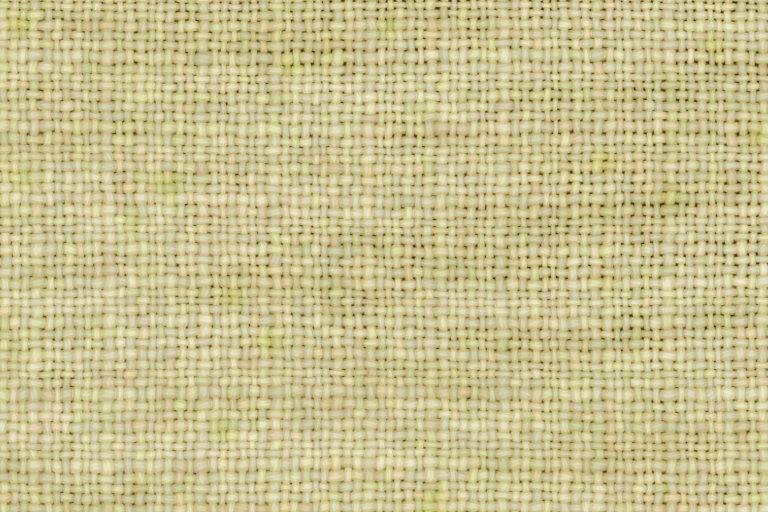
Give the GLSL for this texture, as a WebGL 1 fragment shader.

```glsl
precision highp float;
// Plain-weave linen: 74 warp by 50 weft threads crossing over and under.
// Rounded thread profiles form a height field that is mapped to straw tones;
// layered sines fade the cloth and cellular noise scatters green flecks.
uniform vec2 u_resolution;

float hash(vec2 p) {
  return fract(sin(dot(p, vec2(12.99, 78.23))) * 4375.85);
}

// Smooth random value running along one thread.
float slub(float thread, float along) {
  float i = floor(along);
  return mix(hash(vec2(thread, i)), hash(vec2(thread, i + 1.0)),
             smoothstep(0.0, 1.0, along - i));
}

// Broad uneven patches with horizontal bands, about -1 to 1.
float patches(vec2 uv) {
  return 0.35 * sin(7.0 * uv.x + 3.0 * sin(4.0 * uv.y) + 1.0)
       + 0.35 * sin(27.0 * uv.y + 2.0 * sin(5.0 * uv.x))
       + 0.3 * sin(53.0 * uv.y + 3.0 * sin(8.0 * uv.x + 2.0));
}

// Cellular noise: soft spots around a few jittered points.
float flecks(vec2 p) {
  float spot = 0.0;
  for (int j = -1; j <= 1; j++) {
    for (int i = -1; i <= 1; i++) {
      vec2 cell = floor(p) + vec2(float(i), float(j));
      vec2 point = cell + vec2(hash(cell + 3.1), hash(cell + 8.7));
      float strength = smoothstep(0.7, 1.0, hash(cell + 15.3));
      spot = max(spot, strength * (1.0 - smoothstep(0.0, 0.35, length(p - point))));
    }
  }
  return spot;
}

// Straw tone for a height, from open gap to thread crown.
vec3 strawTone(float h) {
  vec3 c = mix(vec3(0.29, 0.22, 0.04), vec3(0.54, 0.49, 0.27), smoothstep(-0.2, 0.15, h));
  c = mix(c, vec3(0.69, 0.64, 0.42), smoothstep(0.1, 0.45, h));
  c = mix(c, vec3(0.795, 0.762, 0.568), smoothstep(0.35, 0.88, h));
  return mix(c, vec3(0.88, 0.86, 0.73), smoothstep(0.9, 1.45, h));
}

vec3 weave(vec2 uv, float patchiness) {
  // Straight threads, unevenly spaced, with a slight sway and small kinks
  vec2 p = uv * vec2(74.0, 50.0);
  p += 0.15 * sin(p * vec2(0.83, 0.91)) + 0.12 * sin(p * vec2(1.97, 1.73) + 2.0);
  p += 0.15 * vec2(sin(9.0 * uv.y + 5.0 * uv.x), sin(8.0 * uv.x + 6.0 * uv.y));
  p += 0.07 * vec2(sin(1.7 * p.y + 0.9 * p.x), sin(1.5 * p.x + 1.1 * p.y));
  vec2 id = floor(p);
  vec2 f = p - id - 0.5;

  // Thickness varies along every thread; the cloth opens at the upper right
  float opening = 0.05 * smoothstep(0.6, 1.6, uv.x + uv.y) + 0.025 * patchiness;
  float warpWidth = 0.35 + 0.16 * slub(id.x, p.y * 0.7)
                  + 0.06 * hash(vec2(id.x, 9.0)) - opening;
  float weftWidth = 0.38 + 0.18 * slub(id.y + 71.0, p.x * 0.6)
                  + 0.08 * hash(vec2(id.y, 4.0)) - opening;

  // Round threads rise and dip in alternate cells
  float side = 1.0 - 2.0 * mod(id.x + id.y, 2.0);
  float warp = 1.0 - pow(f.x / warpWidth, 2.0) + 0.45 * side * cos(3.1416 * f.y);
  float weft = 1.0 - pow(f.y / weftWidth, 2.0) - 0.45 * side * cos(3.1416 * f.x);
  float weftOnTop = smoothstep(-0.12, 0.12, weft - warp);
  float height = max(warp, weft);

  // Fine fibres run along the visible thread
  float fibre = mix(sin(f.x * 20.0 + 3.0 * sin(p.y * 1.9 + id.x)),
                    sin(f.y * 20.0 + 3.0 * sin(p.x * 1.9 + id.y)), weftOnTop);
  vec3 color = strawTone(height + 0.08 * fibre);

  // Yarn dye drifts between pale, tan and green
  float dye = mix(slub(id.x + 23.0, p.y * 0.3), slub(id.y + 47.0, p.x * 0.22), weftOnTop);
  color *= mix(vec3(1.0), vec3(1.0, 0.96, 0.91), smoothstep(0.65, 1.0, dye));
  color *= mix(vec3(0.98, 1.0, 0.92), vec3(1.0), smoothstep(0.0, 0.4, dye));
  return color * (0.955 + 0.09 * hash(id + 5.0));
}

void main() {
  vec2 uv = gl_FragCoord.xy / u_resolution;
  float patchiness = patches(uv);

  // Average a 3 by 3 grid of samples for smooth edges
  vec3 color = vec3(0.0);
  for (int j = -1; j <= 1; j++) {
    for (int i = -1; i <= 1; i++) {
      vec2 offset = vec2(float(i), float(j)) / 3.0;
      color += weave((gl_FragCoord.xy + offset) / u_resolution, patchiness) / 9.0;
    }
  }

  // Broad fading and green flecks
  color *= 1.0 - vec3(0.028, 0.031, 0.07) * patchiness;
  color *= mix(vec3(1.0), vec3(0.95, 0.98, 0.78), flecks(uv * vec2(12.0, 8.0)));
  gl_FragColor = vec4(color, 1.0);
}
```
